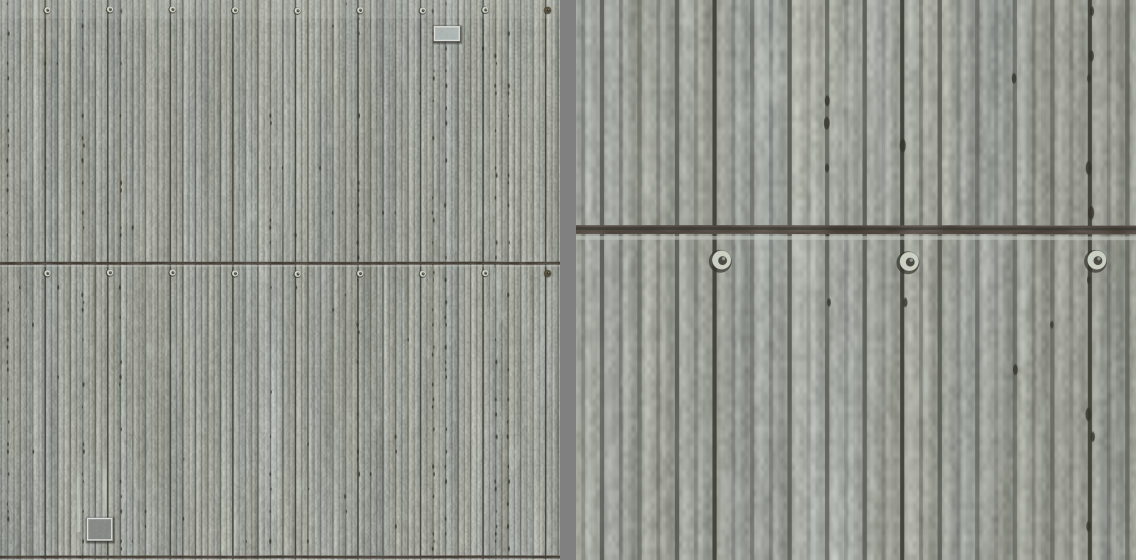
Left: the whole. Right: its middle third, enlarged.
Write a WebGL 2 fragment shader that draws this texture.

```glsl
#version 300 es
precision highp float;
// Weathered grey ribbed metal cladding: two rows of screwed sheets with two small plates.

#define SHEET_PITCH 0.1117   // distance between screwed sheet seams
#define FIRST_SEAM 0.0807    // x of the leftmost sheet seam
#define RIBS 5.0             // ribs in each sheet
#define GROOVE 0.0013        // half width of a rib groove
#define JOINT_HIGH 0.530     // y of the joint between the rows
#define JOINT_LOW 0.0055     // y of the joint along the base
#define JOINT_HALF 0.0026    // half thickness of a joint
#define SCREW_DROP 0.0175    // screws sit this far below a row top
#define GRAIN 0.13           // strength of fine grain
#define STREAKS 0.10         // strength of vertical streaks
#define CHIPS 0.30           // share of chipped places on worn grooves

uniform vec2 u_resolution;
out vec4 fragColor;

const vec3 METAL = vec3(0.635, 0.645, 0.613);
const vec3 PALE = vec3(0.77, 0.79, 0.76);
const vec3 GROOVE_DARK = vec3(0.34, 0.35, 0.32);
const vec3 SOOT = vec3(0.20, 0.20, 0.17);
const vec3 JOINT_BROWN = vec3(0.33, 0.30, 0.27);

float aa;   // half of the edge blur, in canvas units

float hash(vec2 p) {
    return fract(sin(dot(p, vec2(127.1, 311.7))) * 43758.5453);
}

float noise(vec2 p) {
    vec2 i = floor(p), f = fract(p);
    f = f * f * (3.0 - 2.0 * f);
    return mix(mix(hash(i), hash(i + vec2(1, 0)), f.x),
               mix(hash(i + vec2(0, 1)), hash(i + vec2(1, 1)), f.x), f.y);
}

float fill(float d) { return 1.0 - smoothstep(-aa, aa, d); }

float band(float d, float halfWidth) { return fill(abs(d) - halfWidth); }

float box(vec2 p, vec2 halfSize) {
    vec2 d = abs(p) - halfSize;
    return length(max(d, 0.0)) + min(max(d.x, d.y), 0.0);
}

// Ridges, grooves, streaks, grain and chips
vec3 ribbedMetal(vec2 p) {
    float ribWidth = SHEET_PITCH / RIBS;
    float u = (p.x - FIRST_SEAM) / ribWidth;
    float rib = floor(u + 0.5);
    float g = u - rib;
    float seam = 1.0 - step(0.5, mod(rib, RIBS));
    float row = step(JOINT_HIGH, p.y);

    vec3 c = METAL * (0.98 + 0.07 * (hash(vec2(floor(u), 3.0)) - 0.5));
    float streak = noise(p * vec2(170.0, 4.0) + row * 9.0) - 0.5;
    float cloud = noise(p * vec2(22.0, 5.0) + 40.0) - 0.5;
    float grain = 0.6 * noise(p * vec2(430.0, 260.0)) + 0.4 * noise(p * vec2(250.0, 90.0)) - 0.5;
    c += streak * STREAKS + cloud * 0.04 + grain * GRAIN;
    c += vec3(-0.018, 0.0, 0.018) * (noise(p * vec2(60.0, 3.0) + 7.0) - 0.4);

    // Lit ridge, shaded flank and the shallow crease halfway between grooves
    c += 0.065 * exp(-pow((g - 0.20) / 0.10, 2.0));
    c -= 0.045 * exp(-pow((g + 0.16) / 0.09, 2.0));
    float crease = (0.5 - abs(g)) * ribWidth;
    c *= 1.0 - (0.10 + 0.13 * hash(vec2(floor(u), 8.0))) * band(crease, 0.0011);
    c += 0.04 * band(g * ribWidth + 0.0080, 0.0012);

    // Pale rubbed patches
    float rubbed = smoothstep(0.79, 0.96, noise(p * vec2(85.0, 16.0) + 21.0));
    c = mix(c, PALE, 0.45 * rubbed * noise(p * vec2(300.0, 150.0)));

    // Deep grooves, darkest on sheet seams
    float depth = 0.5 + 0.4 * hash(vec2(rib, 1.0)) + 0.2 * (noise(vec2(rib * 5.0, p.y * 25.0)) - 0.5);
    c = mix(c, GROOVE_DARK, band(g * ribWidth, GROOVE) * mix(depth, 0.8, seam));
    c = mix(c, SOOT, 0.65 * seam * band(g * ribWidth, GROOVE * 0.85));

    // Chips scattered along some of the grooves
    vec2 cell = vec2(rib, floor(p.y * 75.0));
    float worn = step(0.80, hash(vec2(rib, 17.0)));
    float chipped = step(1.0 - mix(0.012, CHIPS, worn), hash(cell + 5.0));
    vec2 q = vec2(g * ribWidth - 0.003 * (hash(cell) - 0.3), (fract(p.y * 75.0) - 0.5) / 75.0);
    float chip = length(q * vec2(1.0, 0.45)) - 0.0008 - 0.0011 * hash(cell + 11.0);
    return mix(c, SOOT, 0.8 * chipped * fill(chip));
}

// Dark horizontal joint with a lit lower lip
void drawJoint(inout vec3 c, vec2 p, float y) {
    float d = p.y - y - 0.0008 * (noise(vec2(p.x * 14.0, y)) - 0.5);
    c = mix(c, PALE, 0.55 * band(d + JOINT_HALF * 1.9, 0.0011));
    c = mix(c, JOINT_BROWN + 0.14 * (noise(p * vec2(90.0, 300.0)) - 0.5), band(d, JOINT_HALF));
    c = mix(c, SOOT, 0.6 * band(d - 0.0006, 0.0008));
}

// One screw beside each seam; the last one is tarnished
void drawScrews(inout vec3 c, vec2 p, float rowTop) {
    float n = floor((p.x - FIRST_SEAM) / SHEET_PITCH + 0.5);
    vec2 q = p - vec2(FIRST_SEAM + 0.0042 + n * SHEET_PITCH, rowTop - SCREW_DROP);
    q.y -= 0.003 * (hash(vec2(n, 4.0)) - 0.5);
    float tarnish = step(7.5, n);
    c = mix(c, SOOT, 0.7 * fill(length(q + vec2(0.0008, 0.0008)) - 0.0068));
    c = mix(c, mix(vec3(0.80, 0.81, 0.77), vec3(0.36, 0.33, 0.24), tarnish), fill(length(q) - 0.0056));
    c = mix(c, SOOT, 0.85 * fill(length(q - vec2(0.0006, -0.0004)) - 0.0026));
    c = mix(c, PALE, 0.6 * fill(length(q - vec2(0.0012, 0.0008)) - 0.0010));
}

// Small framed plate with a soft shadow
void drawPlate(inout vec3 c, vec2 p, vec2 centre, vec2 halfSize, vec3 face) {
    float d = box(p - centre, halfSize);
    float shadow = box(p - centre + vec2(-0.001, 0.002), halfSize);
    c = mix(c, SOOT, 0.75 * (1.0 - smoothstep(-0.001, 0.006, shadow)));
    c = mix(c, vec3(0.86, 0.87, 0.85), fill(d));
    c = mix(c, face + 0.03 * (noise(p * 300.0) - 0.5), fill(d + 0.0026));
}

void main() {
    vec2 p = gl_FragCoord.xy / u_resolution;
    aa = 0.7 / min(u_resolution.x, u_resolution.y);
    vec3 c = ribbedMetal(p);

    // Paler overlap along the top, and runs rising above the lower plate
    c = mix(c, PALE, 0.16 * smoothstep(0.966, 0.968, p.y));
    float run = band(abs(p.x - 0.1635) - 0.0235, 0.0035) * smoothstep(0.21, 0.13, p.y) * step(0.05, p.y);
    c = mix(c, PALE, run * (0.3 + 0.6 * noise(p * vec2(260.0, 30.0))));

    drawJoint(c, p, JOINT_HIGH);
    drawJoint(c, p, JOINT_LOW);
    drawScrews(c, p, 1.0);
    drawScrews(c, p, JOINT_HIGH);
    drawPlate(c, p, vec2(0.798, 0.940), vec2(0.0235, 0.0135), vec3(0.68, 0.71, 0.70));
    drawPlate(c, p, vec2(0.178, 0.055), vec2(0.0230, 0.0205), vec3(0.53, 0.54, 0.53));
    fragColor = vec4(c, 1.0);
}
```
